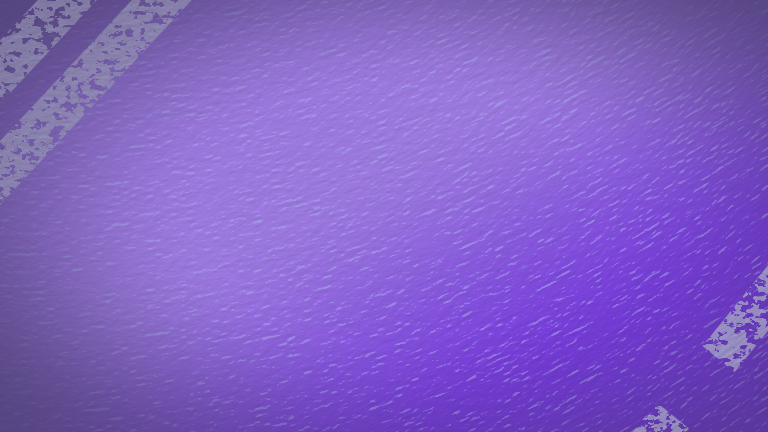
This background is drawn by a WebGL 1 fragment shader. Its source:

```glsl
precision highp float;
// Violet grained leather with a soft vignette and worn diagonal paint stripes.

uniform vec2 u_resolution;

#define LIGHT_VIOLET vec3(0.605, 0.475, 0.865)
#define DEEP_VIOLET vec3(0.455, 0.225, 0.850)
#define SHADOW vec3(0.250, 0.205, 0.390)
#define PAINT vec3(0.565, 0.545, 0.710)
#define FLECK vec3(0.640, 0.640, 0.900)
#define GRAIN_SCALE vec2(52.0, 125.0)
#define GRAIN_RELIEF 0.14
#define FLECK_AMOUNT 0.55
#define WEAR_SCALE 82.0

float hash(vec2 cell) {
  vec3 q = fract(cell.xyx * vec3(0.1031, 0.1030, 0.0973));
  q += dot(q, q.yzx + 33.33);
  return fract((q.x + q.y) * q.z);
}

float noise(vec2 p) {
  vec2 i = floor(p);
  vec2 f = fract(p);
  f = f * f * (3.0 - 2.0 * f);
  float low = mix(hash(i), hash(i + vec2(1.0, 0.0)), f.x);
  float high = mix(hash(i + vec2(0.0, 1.0)), hash(i + 1.0), f.x);
  return mix(low, high, f.y);
}

float fbm(vec2 p) {
  float sum = 0.0;
  float weight = 0.57;
  for (int i = 0; i < 3; i++) {
    sum += weight * noise(p);
    p = p * 2.03 + 17.3;
    weight *= 0.5;
  }
  return sum;
}

// Coverage of a band of given centre and half width
float band(float x, float centre, float halfWidth, float aa) {
  return 1.0 - smoothstep(-aa, aa, abs(x - centre) - halfWidth);
}

// Height of the leather grain, its creases bending upwards to the right
float grainHeight(vec2 p) {
  p.y -= 0.19 * p.x * p.x;
  return fbm(p * GRAIN_SCALE);
}

void main() {
  vec2 uv = gl_FragCoord.xy / u_resolution;
  vec2 p = vec2(uv.x * 16.0 / 9.0, uv.y);
  vec2 down = vec2(p.x, 1.0 - p.y);
  float aa = 0.8 / u_resolution.y;

  // Base gradient, deepening towards the lower right
  float depth = smoothstep(0.72, 1.42, dot(down, vec2(0.49, 0.87)));
  vec3 color = mix(LIGHT_VIOLET, DEEP_VIOLET, depth);

  // Embossed grain and pale flecks on its lit slopes
  float slope = grainHeight(p) - grainHeight(p + vec2(-0.0015, 0.0040));
  float patches = noise(p * 34.0 + 9.0);
  float fleck = smoothstep(0.13, 0.33, slope + 0.12 * (patches - 0.5));
  color *= 1.0 + GRAIN_RELIEF * clamp(slope, -0.4, 0.4);
  color = mix(color, FLECK, FLECK_AMOUNT * fleck);

  // Vignette, weaker over the deep violet
  vec2 fromCentre = (uv - vec2(0.53, 0.5)) * vec2(2.1, 2.0);
  float vignette = smoothstep(0.55, 1.5, length(fromCentre));
  color = mix(color, SHADOW, vignette * mix(0.76, 0.52, depth));

  // Two long stripes across the upper left corner
  float across = dot(down, vec2(0.730, 0.683));
  float stripes = band(across, 0.114, 0.050, aa) + band(across, 0.2735, 0.0505, aa);

  // Dashed stripe across the lower right corner
  float dashAcross = dot(down, vec2(0.777, 0.630));
  float dashAlong = dot(down, vec2(0.630, -0.777));
  float dashes = band(dashAcross, 1.816, 0.048, aa)
    * (1.0 - band(dashAlong, 0.318, 0.084, aa));

  // Worn paint, more eroded on the dashes
  float wear = fbm(down * WEAR_SCALE * vec2(0.85, 1.2));
  float threshold = mix(0.39, 0.45, dashes);
  float worn = smoothstep(threshold - 0.03, threshold + 0.03, wear);
  vec3 paint = PAINT * (1.03 - 0.12 * vignette + 0.10 * dashes + 0.15 * slope);
  color = mix(color, paint, 0.92 * worn * min(stripes + dashes, 1.0));

  gl_FragColor = vec4(color, 1.0);
}
```
